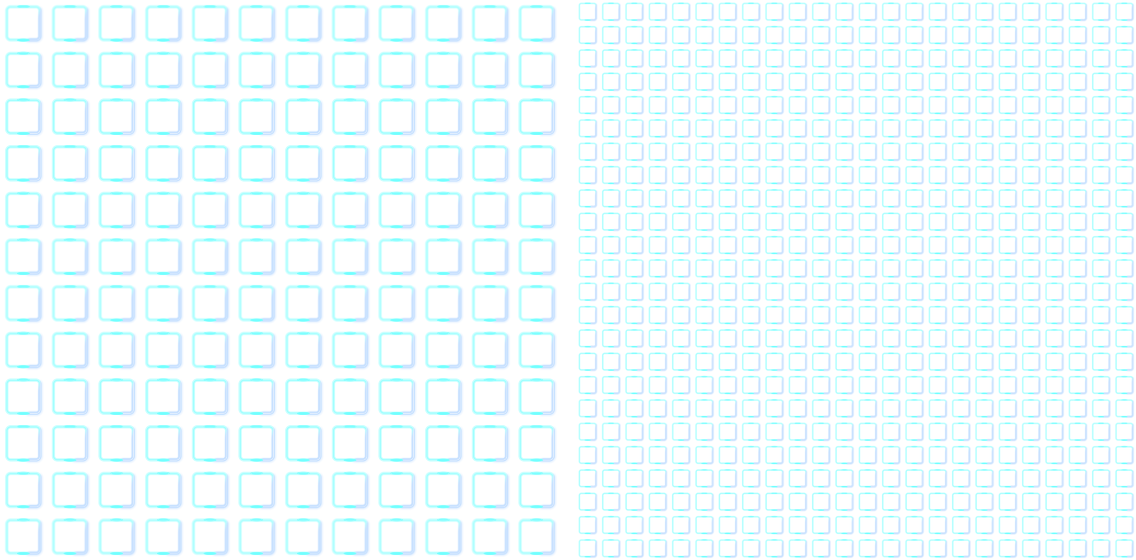
Left, the tile; right, the same tile 2 across and 2 down.
A WebGL 2 fragment shader for this pattern:

```glsl
#version 300 es
precision highp float;

uniform vec2 u_resolution;
out vec4 outColor;

const float REPEATS = 12.0;
const float TAU = 6.2831853;
const vec3 WHITE = vec3(1.0);
const vec3 PALE_CYAN = vec3(0.80, 1.0, 1.0);
const vec3 CYAN = vec3(0.57, 1.0, 1.0);
const vec3 BRIGHT_CYAN = vec3(0.44, 1.0, 1.0);
const vec3 BLUE = vec3(0.78, 0.88, 1.0);
const vec3 PALE_BLUE = vec3(0.91, 0.95, 1.0);

float hash(float n) {
  return fract(sin(n * 12.99 + 4.1) * 437.58);
}

float roundedBox(vec2 p, float halfSize, float radius) {
  vec2 d = abs(p) - halfSize + radius;
  return length(max(d, 0.0)) + min(max(d.x, d.y), 0.0) - radius;
}

// Coverage of a stroke with soft edges, centred on distance zero.
float stroke(float d, float halfWidth, float blur) {
  return 1.0 - smoothstep(halfWidth - blur, halfWidth + blur, abs(d));
}

// Approximate signed distance to a flat ellipse.
float lens(vec2 p, vec2 radii) {
  float k = length(p / radii);
  return (k - 1.0) * k / max(length(p / (radii * radii)), 0.001);
}

// Sharpness rises and falls twice down the canvas, with a slight column shift.
float sharpness(vec2 cell) {
  float rowWave = 0.5 + 0.5 * cos(TAU * (REPEATS - cell.y - 3.6) / 6.0);
  return clamp(rowWave + 0.24 * (hash(cell.x) - 0.5), 0.0, 1.0);
}

vec3 frame(vec2 p, float sharp, float pixel) {
  float edge = roundedBox(p, 0.355, 0.085);
  float blur = max(mix(0.022, 0.012, sharp), 0.6 * pixel);

  // Blue fills the right side and the right half of the base.
  float blueSide = smoothstep(0.19, 0.29, p.x - 0.4 * p.y);

  // Soft shadow towards the lower right.
  float shadowEdge = roundedBox(p - vec2(0.012, -0.008), 0.355, 0.09);
  float shadow = stroke(shadowEdge, 0.052, 0.034) * blueSide;
  vec3 color = mix(WHITE, PALE_BLUE, shadow);

  // Wide body, then a denser cyan core on the left and top.
  float body = stroke(edge, 0.036, blur);
  color = mix(color, mix(PALE_CYAN, BLUE, blueSide), body);
  float core = stroke(edge + 0.004, 0.013, blur) * (1.0 - blueSide);
  color = mix(color, CYAN, core * mix(0.55, 0.8, sharp));

  // Fine light groove between the twin blue lines.
  float groove = stroke(edge - 0.006, 0.007, max(0.006, 0.5 * pixel));
  color = mix(color, PALE_BLUE, groove * blueSide * mix(0.25, 0.85, sharp));
  return color;
}

// Bright lens at the middle of a horizontal edge, with a pale inner outline.
vec3 addLens(vec3 color, vec2 p, float strength, float outline, float pixel) {
  float d = lens(p, vec2(0.135, 0.032));
  float blur = max(0.012, 0.6 * pixel);
  float fill = 1.0 - smoothstep(-blur, blur, d);
  color = mix(color, BRIGHT_CYAN, fill * strength);
  float ring = stroke(d + 0.014, 0.004, max(0.005, 0.5 * pixel));
  return mix(color, PALE_CYAN, ring * outline);
}

void main() {
  vec2 grid = gl_FragCoord.xy / u_resolution * REPEATS;
  vec2 cell = floor(grid);
  vec2 p = fract(grid) - 0.5;
  float pixel = REPEATS / min(u_resolution.x, u_resolution.y);

  float sharp = sharpness(cell);
  vec3 color = frame(p, sharp, pixel);
  color = addLens(color, p - vec2(0.0, 0.36), 0.8, 0.5, pixel);
  color = addLens(color, p + vec2(0.0, 0.36), 1.0, 0.15, pixel);
  outColor = vec4(color, 1.0);
}
```
